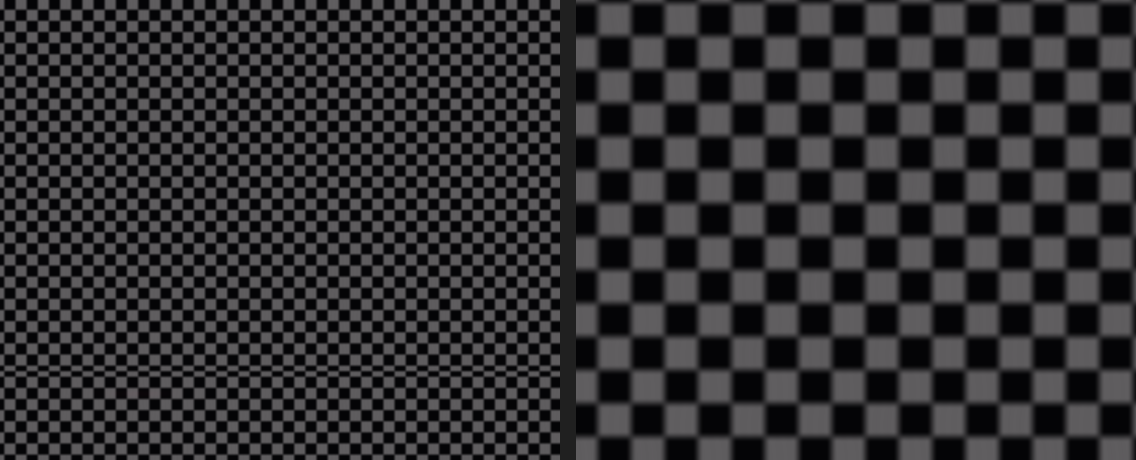
Left, the full canvas; right, a detail of the centre.
Give the GLSL for this pattern, as a WebGL 2 fragment shader.

```glsl
#version 300 es
precision highp float;
// Soft-edged checkerboard of charcoal and near-black squares.
// Two signed square waves are multiplied; one row is split into two half-height rows,
// which flips the phase below it. Faint grain and smears add wear.

#define GRID vec2(50.23, 41.36)    // cells across and down
#define PHASE vec2(0.392, 0.875)   // part cells at left and top
#define SPLIT_ROW 32.0             // row cut into two half rows
#define SOFTNESS 0.17              // half width of an edge, in cells
#define GRAIN 0.008                // brightness change between cells
#define SMEAR 0.025                // strength of the faint smears
#define DARK vec3(0.015, 0.015, 0.022)
#define LIGHT vec3(0.372, 0.364, 0.372)

uniform vec2 u_resolution;
out vec4 outColor;

float hash(vec2 p) {
  return fract(sin(dot(p, vec2(127.1, 311.7))) * 4375.85);
}

// Square wave from -1 to 1; rate is the local stretch of t.
float squareWave(float t, float rate, float soft) {
  float side = 1.0 - 2.0 * mod(floor(t), 2.0);
  float edgeDistance = abs(fract(t + 0.5) - 0.5) / rate;
  return side * (2.0 * smoothstep(-soft, soft, edgeDistance) - 1.0);
}

// Soft elliptical spot.
float spot(vec2 uv, vec2 center, vec2 radius) {
  vec2 d = (uv - center) / radius;
  return exp(-dot(d, d));
}

void main() {
  vec2 uv = gl_FragCoord.xy / u_resolution;
  vec2 cell = vec2(uv.x, 1.0 - uv.y) * GRID - PHASE;
  vec2 soft = max(vec2(SOFTNESS), 0.75 * GRID / u_resolution);

  // Double the row rate inside the split row
  float inSplit = cell.y - SPLIT_ROW;
  float rate = inSplit > 0.0 && inSplit < 1.0 ? 2.0 : 1.0;
  cell.y += clamp(inSplit, 0.0, 1.0);

  // Checks
  float checker = squareWave(cell.x, 1.0, soft.x) * squareWave(cell.y, rate, soft.y);
  float light = 0.5 + 0.5 * checker;
  vec3 color = mix(DARK, LIGHT, light);

  // Grain and faint vertical ripple on the light squares
  float grain = hash(floor(cell)) - 0.5 + 0.3 * sin(cell.x * 19.0 + sin(cell.y * 3.0));
  color += GRAIN * grain * light;

  // Warm smear and thin scratch near the bottom
  float warm = spot(uv, vec2(0.247, 0.144), vec2(0.055, 0.009));
  float scratch = spot(uv, vec2(0.725, 0.158), vec2(0.1, 0.003));
  color += SMEAR * (warm * vec3(1.0, 0.2, 0.4) + scratch * (0.5 - light));

  outColor = vec4(clamp(color, 0.0, 1.0), 1.0);
}
```
